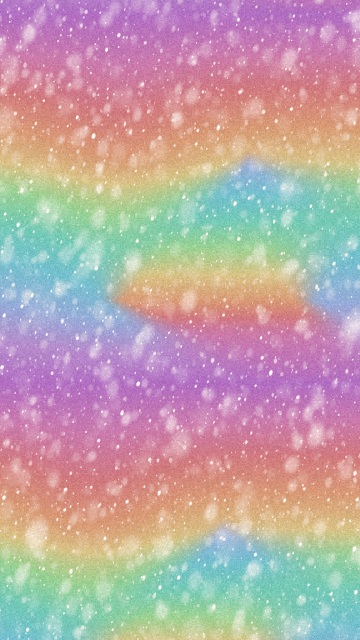
Reproduce this background procedurally as a Shadertoy shader.

```glsl
// Pastel rainbow bands folding back on themselves under soft falling snow.

const float PERIOD = 0.5755;      // height of one rainbow cycle
const float START = 0.0234;       // first purple line, measured from the top
const float DRIFT = 0.07;         // sideways shift per cycle
const float BULGE = 0.09;         // sag of the bands left of centre
const float FOLD_RATE = 1.36;     // speed of the reversed rainbow
const vec2 FOLD_TIP = vec2(0.69, 0.375);
const float FOLD_WAIST = 0.775;   // where the sides of the fold are crispest
const float FOLD_LEFT = 0.31;
const float FOLD_RIGHT = 0.85;
const float GRAIN = 0.07;
const float HAZE = 0.05;          // overall whitening
const vec3 SNOW = vec3(1.0, 0.97, 0.95);

const int HUES = 10;
const vec3 RAINBOW[HUES] = vec3[](
    vec3(0.68, 0.40, 0.75),  // purple
    vec3(0.78, 0.45, 0.66),  // pink
    vec3(0.81, 0.45, 0.47),  // red
    vec3(0.84, 0.58, 0.43),  // orange
    vec3(0.84, 0.75, 0.50),  // gold
    vec3(0.58, 0.81, 0.55),  // green
    vec3(0.42, 0.78, 0.70),  // teal
    vec3(0.42, 0.74, 0.80),  // cyan
    vec3(0.56, 0.66, 0.84),  // blue
    vec3(0.70, 0.52, 0.79)); // violet

// Snow layers: cells across, flake radius in cells, opacity, share of filled cells
const int LAYERS = 5;
const vec4 FLAKES[LAYERS] = vec4[](
    vec4(9.0, 0.22, 0.46, 0.65),
    vec4(14.0, 0.22, 0.46, 0.75),
    vec4(23.0, 0.20, 0.38, 0.70),
    vec4(27.0, 0.11, 1.0, 0.50),
    vec4(50.0, 0.11, 0.90, 0.50));
const int FIRST_SHARP = 3;

vec3 hash3(vec2 p) {
    vec3 q = fract(p.xyx * vec3(0.1031, 0.1030, 0.0973));
    q += dot(q, q.yxz + 33.33);
    return fract((q.xxy + q.yzz) * q.zyx);
}

vec3 rainbow(float s) {
    float f = mod(s, 1.0) * float(HUES);
    int i = int(f) % HUES;
    return mix(RAINBOW[i], RAINBOW[(i + 1) % HUES], fract(f));
}

// Region where the rainbow runs backwards: a peaked cap with a narrowing body
float foldMask(float x, float v) {
    float dx = x - FOLD_TIP.x;
    float toLeft = max(-dx, 0.0);
    float toRight = max(dx, 0.0);
    float roof = FOLD_TIP.y + 0.2 * toRight + 0.4 * toLeft;
    float cap = smoothstep(-0.015 - 0.1 * toRight, 0.04 + 0.7 * toLeft + 0.5 * toRight, v - roof);

    float soft = 0.04 + 0.8 * abs(v - FOLD_WAIST);
    float lean = max(v - FOLD_WAIST, 0.0);
    float left = FOLD_LEFT + 1.8 * lean;
    float right = FOLD_RIGHT + lean + 0.25 * (1.0 - smoothstep(0.4, 0.6, v));
    return cap * smoothstep(-soft, soft, x - left)
               * smoothstep(-soft, soft, right - x);
}

vec3 background(vec2 uv) {
    float t = (1.0 - uv.y - START) / PERIOD;
    float v = fract(t);
    float x = uv.x + DRIFT * floor(t);

    float bump = (x - 0.33) / 0.22;
    float s = v + 0.04 * smoothstep(0.38, 0.5, v) * (1.0 - smoothstep(0.6, 1.0, v));
    s -= BULGE * exp(-bump * bump) * sin(3.14159 * v);

    // The reversed rainbow hurries through its reds
    float reversed = FOLD_RATE * (1.0 - v);
    reversed -= 0.07 * smoothstep(0.76, 0.86, v) * (1.0 - smoothstep(0.86, 1.0, v));
    vec3 color = mix(rainbow(s), rainbow(reversed), foldMask(x, v));
    return mix(color, SNOW, HAZE);
}

// Coverage of one jittered grid of slightly tilted oval flakes
float snowLayer(vec2 p, vec4 flake, float seed, float blur, float pixel) {
    p = p * flake.x + seed * vec2(7.3, 3.7);
    vec2 cell = floor(p);
    float clear = 1.0;
    for (int j = -1; j <= 1; j++)
    for (int i = -1; i <= 1; i++) {
        vec2 id = cell + vec2(i, j);
        vec3 place = hash3(id + seed * 41.0);
        vec3 look = hash3(id + seed * 17.0 + 91.0);
        vec2 d = p - id - place.xy;
        d.x -= 0.3 * (look.z - 0.3) * d.y;
        d.y *= mix(0.6, 0.9, look.y);
        float r = flake.y * mix(0.5, 1.2, look.x);
        float edge = r * blur + pixel * flake.x;
        float disc = 1.0 - smoothstep(r - edge, r + edge, length(d));
        float strength = flake.z * mix(0.25, 1.2, look.z * look.z);
        clear *= 1.0 - min(disc * step(place.z, flake.w) * strength, 1.0);
    }
    return 1.0 - clear;
}

void mainImage(out vec4 fragColor, in vec2 fragCoord) {
    vec2 uv = fragCoord / iResolution.xy;
    vec2 p = fragCoord / iResolution.x;
    float pixel = 0.5 / iResolution.x;
    vec3 color = background(uv);

    // Blurred flakes first, then crisp specks
    for (int k = 0; k < LAYERS; k++) {
        float blur = k < FIRST_SHARP ? 0.45 : 0.2;
        color = mix(color, SNOW, snowLayer(p, FLAKES[k], float(k) + 1.0, blur, pixel));
    }

    // Fine paper grain
    color += GRAIN * (hash3(floor(p * 288.0)).x - 0.5);
    fragColor = vec4(clamp(color, 0.0, 1.0), 1.0);
}
```
